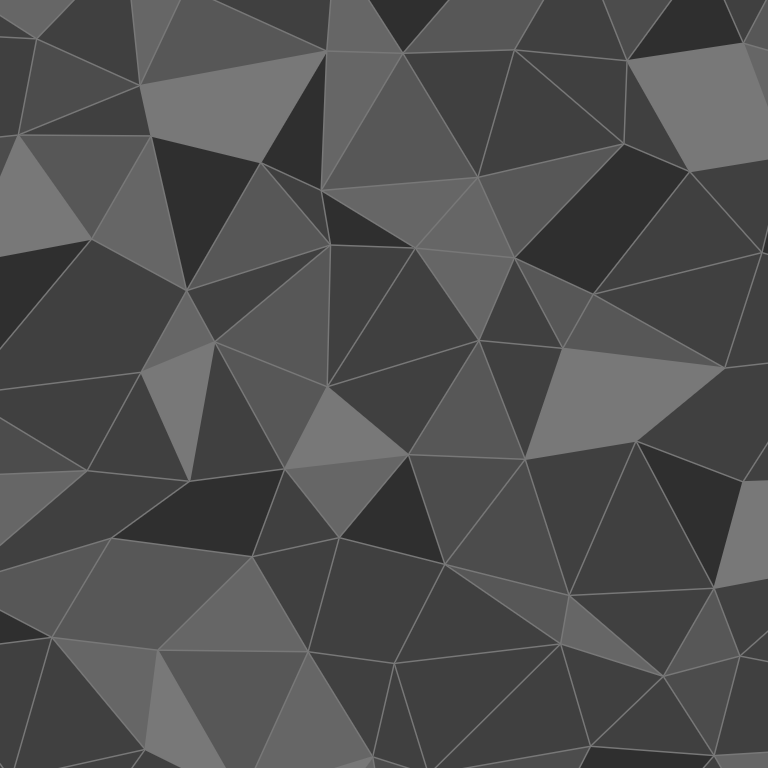
Give the GLSL for this background, as a Shadertoy shader.

```glsl
// Low-poly mesh of flat grey triangles and quads, outlined with hairlines.
// A sheared lattice is jittered; each lattice cell is split along its Delaunay
// diagonal (or left whole), and the face deepest around the pixel is shaded.

const float DENSITY    = 6.6;     // lattice cells per canvas height
const float JITTER     = 0.62;    // full range of vertex displacement, below 1
const float OPEN_SHARE = 0.25;    // share of convex cells left undivided
const float LINE_WIDTH = 0.0019;  // in canvas heights
const float LINE_TONE  = 0.47;
const float TONE_NOISE = 0.45;    // randomness added to the even tone spread
const vec2  ORIGIN     = vec2(23.0, 41.0);
const mat2  SHEAR      = mat2(1.0, 0.0, 0.5, 0.866);

vec2 hash22(vec2 p) {
    vec3 q = fract(p.xyx * vec3(0.1031, 0.1030, 0.0973));
    q += dot(q, q.yzx + 33.33);
    return fract((q.xx + q.yz) * q.zy);
}

float cross2(vec2 a, vec2 b) { return a.x * b.y - a.y * b.x; }

vec2 meshVertex(vec2 id) {
    return SHEAR * (id + JITTER * (hash22(id) - 0.5));
}

// Signed distance to the line a-b, positive on its left
float edgeSide(vec2 p, vec2 a, vec2 b) {
    return cross2(normalize(b - a), p - a);
}

float insideTriangle(vec2 p, vec2 a, vec2 b, vec2 c) {
    return min(edgeSide(p, a, b), min(edgeSide(p, b, c), edgeSide(p, c, a)));
}

float insideQuad(vec2 p, vec2 a, vec2 b, vec2 c, vec2 d) {
    return min(min(edgeSide(p, a, b), edgeSide(p, b, c)),
               min(edgeSide(p, c, d), edgeSide(p, d, a)));
}

// Positive when the diagonal a-c meets the Delaunay condition
float delaunay(vec2 a, vec2 b, vec2 c, vec2 d) {
    return cross2(c - b, a - b) * dot(a - d, c - d)
         + dot(c - b, a - b) * cross2(a - d, c - d);
}

bool isConvex(vec2 a, vec2 b, vec2 c, vec2 d) {
    return min(min(cross2(b - a, c - b), cross2(c - b, d - c)),
               min(cross2(d - c, a - d), cross2(a - d, b - a))) > 0.05;
}

// Evenly spread random value per face, mapped to six grey levels
float faceTone(vec2 id, float face) {
    float noise = hash22(id + 57.0 + 31.0 * face).x;
    float r = fract(dot(id, vec2(0.7549, 0.5698)) + 0.41 * face + TONE_NOISE * noise);
    if (r < 0.10) return 0.186;
    if (r < 0.50) return 0.250;
    if (r < 0.62) return 0.300;
    if (r < 0.74) return 0.340;
    if (r < 0.90) return 0.400;
    return 0.470;
}

// Keep the face that lies deepest around the pixel
void pickFace(float depth, vec2 id, float face, inout vec3 best) {
    if (depth > best.x) best = vec3(depth, id);
    if (depth == best.x) best = vec3(depth, faceTone(id, face), 0.0);
}

void mainImage(out vec4 fragColor, in vec2 fragCoord) {
    vec2 p = fragCoord / iResolution.y * DENSITY + SHEAR * ORIGIN;
    vec2 home = floor(inverse(SHEAR) * p);
    vec3 best = vec3(-1e3, LINE_TONE, 0.0);   // depth, tone

    // Faces of the neighbouring cells
    for (int j = -1; j <= 1; j++)
    for (int i = -1; i <= 1; i++) {
        vec2 id = home + vec2(i, j);
        vec2 a = meshVertex(id);
        vec2 b = meshVertex(id + vec2(1, 0));
        vec2 c = meshVertex(id + vec2(1, 1));
        vec2 d = meshVertex(id + vec2(0, 1));

        if (hash22(id + 113.0).y < OPEN_SHARE && isConvex(a, b, c, d)) {
            pickFace(insideQuad(p, a, b, c, d), id, 0.0, best);
            continue;
        }
        // Turn the corners so that a-c is the diagonal to cut along
        if (delaunay(a, b, c, d) < 0.0) {
            vec2 first = a;
            a = b; b = c; c = d; d = first;
        }
        pickFace(insideTriangle(p, a, b, c), id, 0.0, best);
        pickFace(insideTriangle(p, a, c, d), id, 1.0, best);
    }

    // Hairline along the face border, smoothed over one pixel
    float edgeDist = abs(best.x) / DENSITY;
    float line = clamp(0.5 + (0.5 * LINE_WIDTH - edgeDist) * iResolution.y, 0.0, 1.0);
    fragColor = vec4(vec3(mix(best.y, LINE_TONE, line)), 1.0);
}
```
